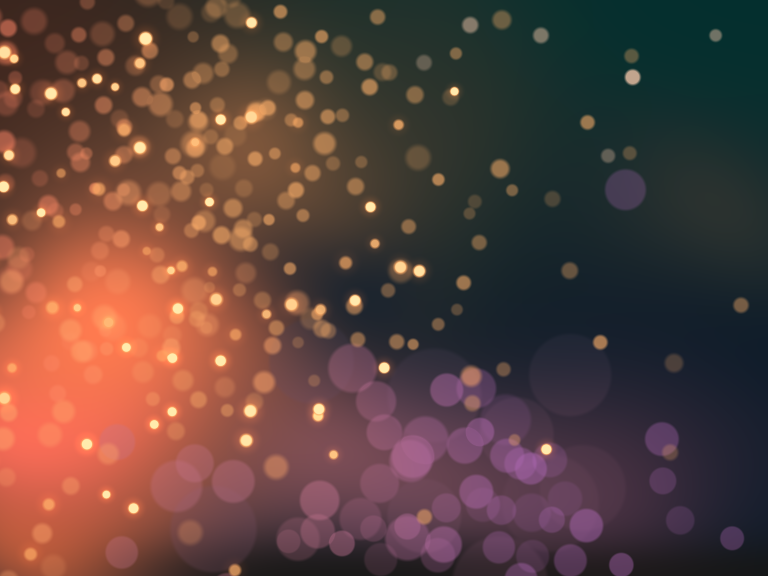
Give the GLSL for this background, as a Shadertoy shader.

```glsl
// Warm and violet bokeh lights drifting over a dark teal haze with an ember glow.

vec3 hash3(vec2 p) {
    vec3 q = vec3(dot(p, vec2(127.1, 311.7)), dot(p, vec2(269.5, 183.3)), dot(p, vec2(419.2, 371.9)));
    return fract(sin(q) * 43758.545);
}

// Elliptical gaussian falloff, 1 at the centre
float glow(vec2 p, vec2 centre, vec2 spread) {
    vec2 q = (p - centre) / spread;
    return exp(-dot(q, q));
}

// Cellular scatter of lens discs, densest around the given centre
float bokeh(vec2 p, float cells, float radius, float softness, float seed,
            vec2 centre, vec2 spread, float density) {
    vec2 cell = floor(p * cells);
    float light = 0.0;
    for (int j = -1; j <= 1; j++) {
        for (int i = -1; i <= 1; i++) {
            vec2 id = cell + vec2(i, j);
            vec3 place = hash3(id + seed);
            vec3 look = hash3(id + seed + 57.3);
            vec2 pos = (id + place.xy) / cells;
            float r = radius * mix(0.6, 1.0, place.z);
            float d = length(p - pos) / r;
            float disc = 1.0 - smoothstep(1.0 - softness, 1.0 + softness, d);
            float present = step(look.x, density * glow(pos, centre, spread));
            light += present * disc * mix(0.3, 1.0, look.y);
        }
    }
    return min(light, 1.4);
}

// Smooth coloured haze behind the lights
vec3 haze(vec2 p) {
    vec2 q = p + 0.03 * vec2(sin(p.y * 9.0 + 2.0 * sin(p.x * 5.0)), sin(p.x * 8.0 + p.y * 4.0));
    vec3 col = mix(vec3(0.035, 0.10, 0.155), vec3(0.015, 0.185, 0.18), smoothstep(0.42, 0.95, q.y));
    col = mix(col, vec3(0.20, 0.21, 0.19), 0.8 * glow(q, vec2(1.22, 0.64), vec2(0.24, 0.17)));
    col = mix(col, vec3(0.18, 0.21, 0.18), 0.75 * glow(q, vec2(0.76, 0.78), vec2(0.20, 0.30)));
    col = mix(col, vec3(0.23, 0.145, 0.115), glow(q, vec2(0.0, 0.90), vec2(0.55, 0.45)));
    col = mix(col, vec3(0.53, 0.36, 0.24), 0.85 * glow(q, vec2(0.46, 0.75), vec2(0.19, 0.19)));

    // Violet floor
    col = mix(col, vec3(0.27, 0.18, 0.25), 0.85 * glow(q, vec2(1.03, 0.14), vec2(0.30, 0.18)));
    col = mix(col, vec3(0.50, 0.31, 0.36), 0.9 * glow(q, vec2(0.60, 0.19), vec2(0.36, 0.17)));

    // Ember on the left
    col = mix(col, vec3(0.72, 0.40, 0.27), 0.95 * glow(q, vec2(0.17, 0.38), vec2(0.32, 0.30)));
    col = mix(col, vec3(0.74, 0.36, 0.22), 0.9 * glow(q, vec2(0.08, 0.08), vec2(0.22, 0.15)));
    col = mix(col, vec3(1.0, 0.42, 0.35), 0.95 * glow(q, vec2(0.07, 0.28), vec2(0.20, 0.15)));
    col = mix(col, vec3(1.0, 0.48, 0.31), glow(q, vec2(0.16, 0.43), vec2(0.20, 0.135)));

    // Cool hollow in the middle and shade along the bottom
    col = mix(col, vec3(0.08, 0.13, 0.18), 0.75 * glow(q, vec2(0.60, 0.50), vec2(0.13, 0.10)));
    float shade = exp(-p.y * p.y * 260.0) * smoothstep(0.05, 0.5, p.x);
    return mix(col, vec3(0.09, 0.08, 0.06), 0.7 * shade);
}

void mainImage(out vec4 fragColor, in vec2 fragCoord) {
    vec2 p = fragCoord / iResolution.y;
    float pixel = 1.0 / iResolution.y;
    vec3 col = haze(p);

    // Broad, faint discs
    vec3 dusk = mix(vec3(0.50, 0.33, 0.42), vec3(0.25, 0.24, 0.32), smoothstep(0.22, 0.45, p.y));
    float broad = bokeh(p, 6.0, 0.088, 0.06, 3.0, vec2(0.78, 0.25), vec2(0.45, 0.25), 0.9);
    col = mix(col, dusk, 0.32 * broad);

    // Violet discs, gathered toward the lower middle
    vec3 violet = mix(vec3(0.78, 0.46, 0.56), vec3(0.69, 0.41, 0.72), smoothstep(0.5, 0.95, p.x));
    for (int k = 0; k < 3; k++) {
        float n = float(k);
        float discs = bokeh(p, 11.0 + 2.0 * n, 0.046 - 0.007 * n, 0.10, 21.0 + 13.0 * n,
                            vec2(0.62 + 0.13 * n, 0.20 - 0.07 * n), vec2(0.32, 0.15), 0.72);
        col = mix(col, violet, 0.48 * min(discs, 1.2));
    }

    // Amber discs, thick at the upper left
    vec3 amber = mix(vec3(1.0, 0.52, 0.40), vec3(0.98, 0.68, 0.41), smoothstep(0.0, 0.4, p.x));
    for (int k = 0; k < 4; k++) {
        float n = float(k);
        float discs = bokeh(p, 14.0 + 2.0 * n, 0.026 - 0.0035 * n, 0.28, 71.0 + 17.0 * n,
                            vec2(0.08 + 0.12 * n, 0.96 - 0.11 * n), vec2(0.42, 0.30), 0.62);
        col = mix(col, amber, (0.42 + 0.08 * n) * min(discs, 1.0));
    }
    float coals = bokeh(p, 15.0, 0.022, 0.30, 141.0, vec2(0.1, 0.33), vec2(0.3, 0.35), 0.75);
    col = mix(col, vec3(1.0, 0.65, 0.42), 0.55 * min(coals, 1.0));

    // Sparse pale lights on the right
    float pale = bokeh(p, 12.0, 0.017, 0.28, 163.0, vec2(1.1, 0.92), vec2(0.28, 0.28), 0.28);
    col = mix(col, vec3(0.84, 0.70, 0.60), min(pale * 1.1, 0.9));

    // Small bright sparks with a faint halo
    for (int k = 0; k < 2; k++) {
        float n = float(k);
        float cells = 14.0 + 3.0 * n;
        float seed = 191.0 + 29.0 * n;
        vec2 centre = vec2(0.28 - 0.12 * n, 0.58 - 0.08 * n);
        vec2 spread = vec2(0.50 - 0.12 * n, 0.50);
        float halo = bokeh(p, cells, 0.017, 0.9, seed, centre, spread, 0.42);
        float spark = bokeh(p, cells, 0.0115, 0.28 + 30.0 * pixel, seed, centre, spread, 0.42);
        col += vec3(0.20, 0.09, 0.03) * halo;
        col = mix(col, vec3(1.0, 0.68, 0.40), min(spark * 1.7, 1.0));
        col = mix(col, vec3(1.0, 0.92, 0.68), smoothstep(0.35, 0.85, spark));
    }

    fragColor = vec4(clamp(col, 0.0, 1.0), 1.0);
}
```
